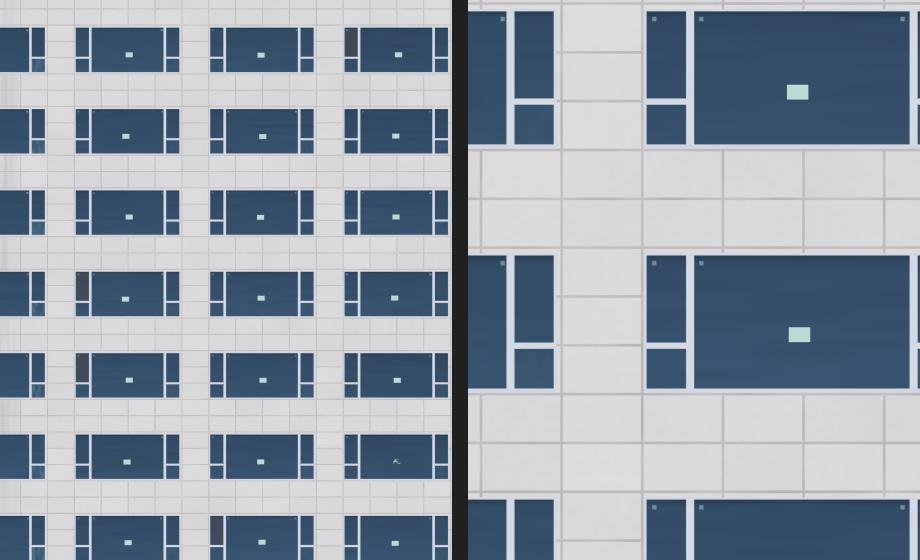
Left, the full canvas; right, a detail of the centre.
Reproduce this pattern procedurally as a WebGL 1 fragment shader.

```glsl
precision highp float;

uniform vec2 u_resolution;

float hash(vec2 p) {
  return fract(sin(dot(p, vec2(127.1, 311.7))) * 43758.5453);
}

float noise(vec2 p) {
  vec2 i = floor(p);
  vec2 f = fract(p);
  f = f * f * (3.0 - 2.0 * f);
  float low = mix(hash(i), hash(i + vec2(1.0, 0.0)), f.x);
  float high = mix(hash(i + vec2(0.0, 1.0)), hash(i + vec2(1.0, 1.0)), f.x);
  return mix(low, high, f.y);
}

// Box-filtered coverage of the interval from a to b.
float band(float x, float a, float b, float px) {
  return clamp((min(b, x + 0.5 * px) - max(a, x - 0.5 * px)) / px, 0.0, 1.0);
}

float rect(vec2 p, vec2 a, vec2 b, float px) {
  return band(p.x, a.x, b.x, px) * band(p.y, a.y, b.y, px);
}

// Tiled cladding with uneven joints and soft weathering.
vec3 cladding(vec2 p, vec2 q, vec2 tile, float px) {
  vec2 g = q / tile;
  vec2 id = floor(g);
  vec2 edge = (fract(g + 0.5) - 0.5) * tile;
  vec3 color = vec3(0.853, 0.85, 0.857);
  color += 0.016 * (hash(id) - 0.5) + 0.018 * (noise(p * 0.025) - 0.5);
  color += 0.01 * (noise(p * 0.4) - 0.5);
  float streak = noise(vec2(p.x * 0.25, p.y * 0.01));
  color -= 0.07 * streak * (1.0 - smoothstep(8.0, 32.0, p.x));
  float vertical = band(edge.x, -0.6, 0.6, px);
  float level = band(edge.y, -0.6, 0.6, px);
  float wear = 0.55 + 0.45 * noise(p * 0.06 + 7.0);
  return mix(color, vec3(0.72, 0.70, 0.69), max(vertical, level) * wear);
}

// Blue glazing with faint horizontal reflections.
vec3 glazing(vec2 p, vec2 l, vec2 id, vec2 size) {
  float sheen = noise(vec2(p.x * 0.025, p.y * 0.22));
  float tone = 0.15 + 0.55 * l.y / size.y + 0.35 * (sheen - 0.5);
  tone += 0.3 * (hash(id + 3.1) - 0.5) + 0.2 * p.y / 768.0;
  vec3 color = mix(vec3(0.185, 0.275, 0.375), vec3(0.225, 0.335, 0.445), clamp(tone, 0.0, 1.0));
  return color * mix(0.86, 1.0, smoothstep(0.0, 4.0, l.y));
}

// Small pale notice, sometimes torn or faded.
vec3 addNotice(vec3 color, vec2 l, vec2 id, float px) {
  vec2 center = vec2(71.0, 36.8) + vec2(6.0, 2.0) * (vec2(hash(id + 11.0), hash(id + 17.0)) - 0.5);
  vec2 d = l - center;
  float torn = step(0.84, hash(id + 23.0));
  float sheet = rect(d, vec2(-4.9, -3.4), vec2(4.9, 3.4), px);
  float scraps = smoothstep(0.35, 0.7, noise(d * 0.45 + id * 5.0));
  float opacity = sheet * mix(1.0, 0.75 * scraps, torn);
  return mix(color, vec3(0.73, 0.86, 0.83), opacity);
}

// Bright fittings in the upper corners of the panes.
float fittings(vec2 l, vec2 id, float px) {
  float total = 0.0;
  for (int i = 0; i < 4; i++) {
    float k = float(i);
    float x = 2.5 + 21.5 * mod(k, 2.0) + step(1.5, k) * mix(115.0, 92.0, mod(k, 2.0));
    float present = step(0.5, hash(id + 31.0 + k));
    total += present * rect(l, vec2(x, 2.5), vec2(x + 2.0, 4.5), px);
  }
  return min(total, 1.0);
}

vec3 windowColor(vec2 p, vec2 l, vec2 id, vec2 size, float px) {
  vec3 color = glazing(p, l, id, size);

  // Blinds and brighter reflections vary the narrow panes.
  float blind = step(0.78, hash(id + 41.0)) * rect(l, vec2(1.0), vec2(18.0, 40.0), px);
  color = mix(color, vec3(0.28, 0.28, 0.31), 0.65 * blind);
  float edgeColumn = 1.0 - step(0.0, id.x);
  float glow = rect(l, vec2(124.0, 43.0), size, px) * (0.2 + 0.8 * edgeColumn);
  color = mix(color, vec3(0.36, 0.52, 0.60), 0.6 * glow * noise(p * vec2(0.3, 0.12)));

  color = addNotice(color, l, id, px);
  color = mix(color, vec3(0.62, 0.70, 0.75), 0.6 * fittings(l, id, px));

  // Mullions and side transoms.
  float bars = max(band(l.x, 18.0, 21.7, px), band(l.x, 120.2, 123.9, px));
  float side = 1.0 - band(l.x, 20.0, 122.0, px);
  bars = max(bars, side * band(l.y, 39.8, 42.7, px));
  return mix(color, vec3(0.83, 0.855, 0.89), bars);
}

void main() {
  // The facade is 768 units high, measured downward from the top.
  float unit = 768.0 / u_resolution.y;
  vec2 p = vec2(gl_FragCoord.x, u_resolution.y - gl_FragCoord.y) * unit;
  float px = unit * 1.15;
  vec2 cell = vec2(184.3, 111.6);
  vec2 size = vec2(141.8, 60.8);
  vec2 q = p - vec2(104.0, 38.0);
  vec2 id = floor((q + 5.0) / cell);
  vec2 l = q - id * cell;

  vec3 color = cladding(p, q + vec2(2.0, 3.6), cell / 5.0, px);
  float frame = rect(l, vec2(-1.4, -1.0), size + vec2(1.2, 2.0), px);
  color = mix(color, vec3(0.82, 0.84, 0.88), frame);
  float opening = rect(l, vec2(0.0), size, px);
  color = mix(color, windowColor(p, l, id, size, px), opening);
  gl_FragColor = vec4(color, 1.0);
}
```
